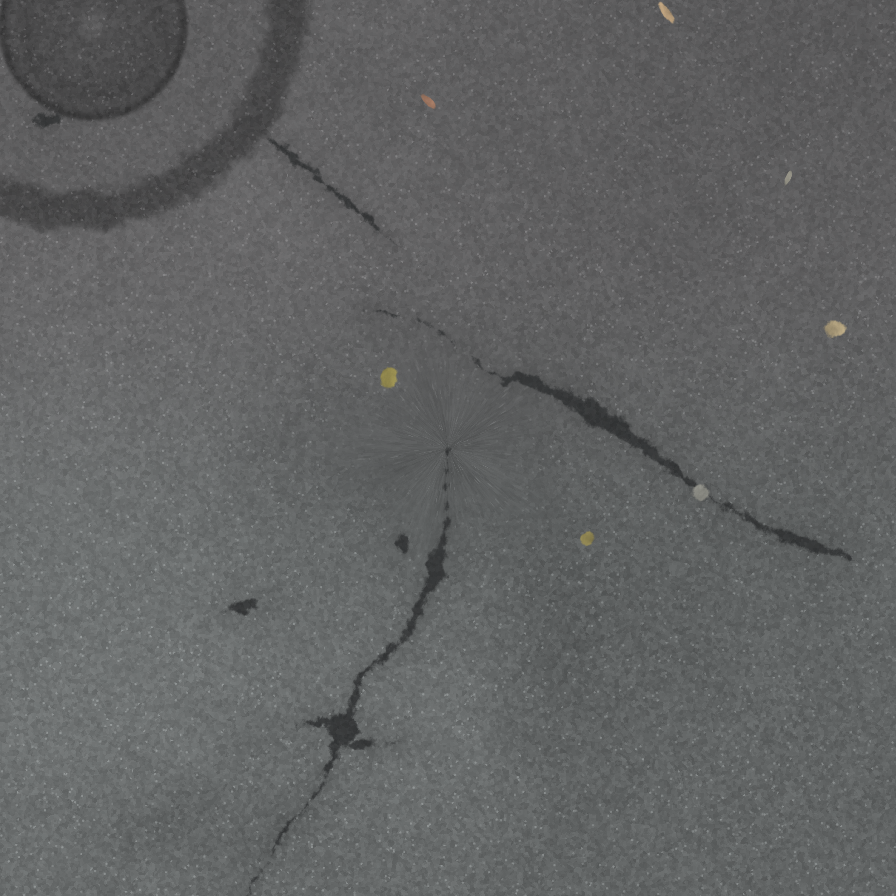
Give the GLSL for this texture, as a Shadertoy shader.

```glsl
#define GRAIN_SCALE 185.0
#define GRAIN_DEPTH 0.068
#define FLECK_GLOW 0.1
#define SMEAR_RADIUS 0.17
#define CRACK_WARP 0.0045
#define COVER_CENTER vec2(0.104, 0.971)
#define COVER_RADIUS 0.106
#define PATCH_CENTER vec2(0.085, 1.004)
#define PATCH_RADIUS 0.239
#define TAR_COLOR vec3(0.215, 0.222, 0.226)

vec2 hash2(vec2 p) {
  vec3 h = fract(p.xyx * vec3(0.1031, 0.1030, 0.0973));
  h += dot(h, h.yzx + 33.33);
  return fract((h.xx + h.yz) * h.zy);
}

// Nearest feature distance and its random identity
vec2 cellular(vec2 p) {
  vec2 best = vec2(9.0, 0.0);
  for (int i = 0; i < 9; i++) {
    vec2 id = floor(p) + vec2(i % 3 - 1, i / 3 - 1);
    float d = length(id + hash2(id) - p);
    if (d < best.x) best = vec2(d, hash2(id + 71.3).x);
  }
  return best;
}

// Rotated, self-warped sine layers
float waves(vec2 p) {
  float sum = 0.0, gain = 0.5;
  for (int i = 0; i < 5; i++) {
    sum += gain * sin(p.x + 1.7 * sin(p.y * 0.8 + float(i))) * cos(p.y * 0.9 - sum);
    p = mat2(1.2, 1.5, -1.5, 1.2) * p + 2.3;
    gain *= 0.58;
  }
  return sum;
}

float inside(float d, float soft) { return 1.0 - smoothstep(-soft, soft, d); }

float blob(vec2 p, float x, float y, float w, float h) {
  vec2 q = (p - vec2(x, y)) / vec2(w, h);
  return exp(-dot(q, q));
}

// Tapered polyline: position and half width; negative width starts a new line
float crack(vec2 p, vec3 path[9]) {
  float d = 1.0;
  for (int i = 1; i < 9; i++) {
    vec3 a = path[i - 1], b = path[i];
    if (b.z < 0.0) continue;
    vec2 ab = b.xy - a.xy;
    float t = clamp(dot(p - a.xy, ab) / dot(ab, ab), 0.0, 1.0);
    d = min(d, length(p - a.xy - ab * t) - mix(abs(a.z), b.z, t));
  }
  return d;
}

// Stone shade and sparse bright flecks
vec2 grain(vec2 p) {
  vec2 coarse = cellular(p), fine = cellular(p * 1.7 + 19.0);
  float shade = (coarse.y - 0.5) * 0.7 + (fine.y - 0.5) * 0.6;
  return vec2(shade, smoothstep(0.93, 1.0, fine.y) * inside(fine.x - 0.38, 0.2));
}

void mainImage(out vec4 fragColor, in vec2 fragCoord) {
  vec2 p = fragCoord / iResolution.xy, ray = p - 0.5;
  float r = length(ray), angle = atan(ray.x, ray.y);

  // Broad light and mottling
  float tone = 0.386 + 0.058 * blob(p, 0.08, 0.3, 0.38, 0.38)
    + 0.035 * blob(p, 0.5, 0.18, 0.1, 0.2)
    - 0.045 * blob(p, 0.46, 0.48, 0.18, 0.14)
    - 0.035 * blob(p, 0.9, 0.98, 0.35, 0.3)
    - 0.025 * blob(p, 0.62, 0.27, 0.12, 0.18)
    - 0.035 * blob(p, 0.2, 0.08, 0.12, 0.05)
    + 0.012 * waves(p * 9.0) + 0.01 * waves(p * 41.0);
  vec3 tint = mix(vec3(0.985, 1.015, 1.015), vec3(1.0, 0.995, 1.005), smoothstep(0.35, 0.75, p.y));

  // Grain drawn into spokes around the middle
  float smear = 1.0 - smoothstep(0.01, SMEAR_RADIUS, r + 0.02 * sin(angle * 5.0));
  vec2 stone = mix(grain(p * GRAIN_SCALE), 0.7 * grain(vec2(angle * 24.0, r * 60.0)), smear);
  float contrast = mix(1.15, 0.85, smoothstep(0.1, 0.9, p.y));
  tone += 0.014 * smear * sin(angle * 4.0 + 0.8 * sin(angle * 3.0));

  // Dark repair ring
  vec2 rough = vec2(waves(p * 85.0), waves(p.yx * 85.0 + 7.0));
  float ragged = waves(p * 190.0 + 3.0);
  float ring = length(p - PATCH_CENTER) - PATCH_RADIUS;
  tone -= 0.02 * inside(ring, 0.02);
  tone = mix(tone, 0.272, 0.9 * inside(abs(ring) - 0.021 + 0.008 * rough.x, 0.008));

  // Iron cover with concentric rims
  float coverR = length(p - COVER_CENTER);
  float iron = 0.285 + 0.012 * sin(coverR * 230.0) * smoothstep(0.06, 0.085, coverR)
    + 0.06 * inside(coverR - 0.012, 0.012) + 0.025 * inside(coverR - 0.06, 0.03)
    - 0.04 * inside(abs(coverR - COVER_RADIUS + 0.005) - 0.003, 0.004);
  float cover = inside(coverR - COVER_RADIUS, 0.003);
  tone = mix(tone, iron + 0.012 * ragged, cover);
  vec3 color = tint * (tone + contrast * (GRAIN_DEPTH * stone.x + FLECK_GLOW * stone.y));

  // Tar-filled cracks
  vec2 w = p + CRACK_WARP * rough;
  float tar = crack(w, vec3[9](
    vec3(0.56, 0.57, 0.001), vec3(0.58, 0.581, 0.006), vec3(0.618, 0.564, 0.005),
    vec3(0.671, 0.534, 0.011), vec3(0.71, 0.508, 0.006), vec3(0.794, 0.443, 0.002),
    vec3(0.859, 0.408, 0.003), vec3(0.898, 0.395, 0.007), vec3(0.948, 0.378, 0.002)));
  tar = min(tar, crack(w, vec3[9](
    vec3(0.499, 0.5, 0), vec3(0.499, 0.43, 0.001), vec3(0.49, 0.365, 0.007),
    vec3(0.456, 0.297, 0.003), vec3(0.402, 0.24, 0.002), vec3(0.383, 0.185, 0.007),
    vec3(0.354, 0.115, 0), vec3(0.318, 0.075, 0.001), vec3(0.275, 0, 0))));
  tar = min(tar, crack(w, vec3[9](
    vec3(0.302, 0.844, 0.001), vec3(0.326, 0.827, 0.004), vec3(0.371, 0.789, 0.002),
    vec3(0.41, 0.755, 0.002), vec3(0.438, 0.729, 0), vec3(0.405, 0.655, -0.0001),
    vec3(0.46, 0.647, 0), vec3(0.5, 0.622, 0), vec3(0.56, 0.575, 0))));

  // Stray tar spots: center and radii
  vec4 spots[7] = vec4[7](
    vec4(0.382, 0.185, 0.016, 0.021), vec4(0.362, 0.193, 0.023, 0.004),
    vec4(0.4, 0.17, 0.022, 0.004), vec4(0.449, 0.392, 0.007, 0.009),
    vec4(0.271, 0.322, 0.015, 0.006), vec4(0.488, 0.366, 0.012, 0.018),
    vec4(0.053, 0.868, 0.011, 0.008));
  for (int i = 0; i < 7; i++) {
    vec4 s = spots[i];
    vec2 q = w + CRACK_WARP * rough.yx - s.xy;
    tar = min(tar, (length(q / s.zw) - 1.0) * min(s.z, s.w));
  }
  tar += 0.0045 * ragged;
  color = mix(color, TAR_COLOR + 0.04 * stone.x, 0.88 * inside(tar, 0.0025));
  color *= 1.0 - 0.09 * exp(-max(tar, 0.0) * 90.0);

  // Fallen leaves: center and radii, then color and turn
  vec4 leaves[7] = vec4[7](
    vec4(0.433, 0.579, 0.009, 0.013), vec4(0.931, 0.633, 0.013, 0.009),
    vec4(0.781, 0.449, 0.01, 0.01), vec4(0.655, 0.399, 0.008, 0.007),
    vec4(0.743, 0.987, 0.005, 0.013), vec4(0.478, 0.887, 0.004, 0.011),
    vec4(0.88, 0.802, 0.003, 0.01));
  vec4 hues[7] = vec4[7](
    vec4(0.58, 0.54, 0.3, -0.2), vec4(0.65, 0.59, 0.46, 0.3),
    vec4(0.56, 0.56, 0.53, 0.5), vec4(0.55, 0.51, 0.31, 0.2),
    vec4(0.68, 0.58, 0.45, 0.6), vec4(0.58, 0.43, 0.35, 0.8),
    vec4(0.6, 0.59, 0.54, -0.4));
  for (int i = 0; i < 7; i++) {
    float c = cos(hues[i].w), s = sin(hues[i].w);
    vec2 q = mat2(c, -s, s, c) * (p - leaves[i].xy) / leaves[i].zw;
    vec3 leaf = hues[i].rgb * (1.0 + 0.18 * rough.y + 0.1 * ragged);
    float edge = length(q) - 0.95 - 0.2 * rough.x - 0.25 * ragged;
    color = mix(color, leaf, 0.95 * inside(edge, 0.18));
  }
  fragColor = vec4(color, 1.0);
}
```
